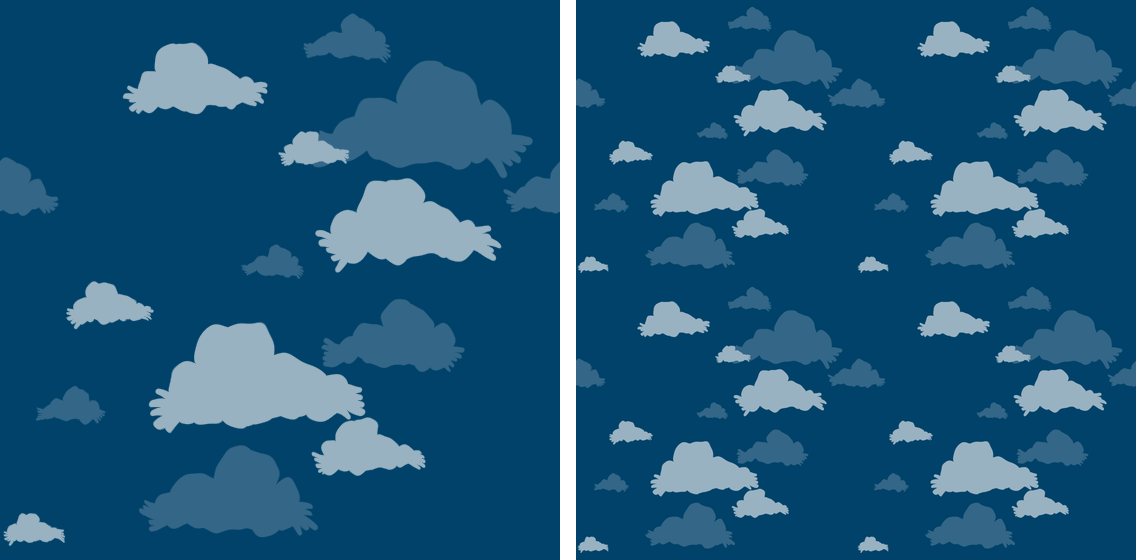
Left, the tile; right, the same tile 2 across and 2 down.
Write a Shadertoy shader that draws this pattern.

```glsl
// Flat ragged clouds in two tones drifting over a deep blue sky, tiling on all sides.

const vec3 SKY_COLOR  = vec3(0.00, 0.26, 0.41);
const vec3 FAR_COLOR  = vec3(0.20, 0.40, 0.53);
const vec3 NEAR_COLOR = vec3(0.60, 0.70, 0.76);

const int   CLOUDS_PER_LAYER = 7;
const float MIN_WIDTH   = 0.11;             // cloud widths, in canvas units
const float MAX_WIDTH   = 0.39;
const float WIDTH_CURVE = 1.65;             // above 1 favours small clouds
const float LOWEST  = 0.065;                // heights of the end rows
const float HIGHEST = 0.93;
const float SIDE_MARGIN = 0.015;
const float LAYOUT_JITTER = 0.03;
const float SEAM_SLOT = 9.0;                // the cloud that straddles the sides
const float EDGE_PIXELS = 1.25;

// Main puffs of a cloud one unit wide: centre xy, radii zw
const vec4 PUFFS[6] = vec4[6](
    vec4(-0.15,  0.08, 0.14, 0.16),         // hump, front half
    vec4(-0.05,  0.11, 0.14, 0.155),        // hump, rear half
    vec4( 0.14, -0.04, 0.17, 0.14),         // shoulder
    vec4( 0.31, -0.08, 0.10, 0.09),         // tail
    vec4(-0.33, -0.03, 0.09, 0.11),         // front
    vec4(-0.04, -0.09, 0.34, 0.12));        // body

const int   SCALLOPS = 6;                   // bumps along the base
const int   FINGERS  = 5;                   // ragged tips at each end
const float ROOT_RADIUS = 0.04;
const float TIP_RADIUS  = 0.015;

float hash(float n) {
    return fract(sin(n * 127.1) * 43758.5453);
}

float ellipse(vec2 p, vec2 radii) {
    p += 1e-4;
    float k = length(p / radii);
    return k * (k - 1.0) / length(p / (radii * radii));
}

// Round-ended wedge from a wide root to a narrow tip
float finger(vec2 p, vec2 root, vec2 tip, float tipRadius) {
    vec2 axis = tip - root;
    float t = clamp(dot(p - root, axis) / dot(axis, axis), 0.0, 1.0);
    return length(p - root - axis * t) - mix(ROOT_RADIUS, tipRadius, t);
}

// A spread of fingers growing from one root
float fan(vec2 p, vec2 root, float firstAngle, float spread, float reach, float seed) {
    float d = 1e3;
    for (int i = 0; i < FINGERS; i++) {
        float h = hash(seed + float(i) * 1.7);
        float angle = firstAngle + spread * (float(i) + 0.4 * h) / float(FINGERS - 1);
        vec2 tip = root + reach * (0.82 + 0.22 * h) * vec2(cos(angle), sin(angle));
        d = min(d, finger(p, root, tip, TIP_RADIUS * (0.8 + 0.5 * h)));
    }
    return d;
}

// Signed distance to a cloud one unit wide with its tail to the right
float cloud(vec2 p, float seed) {
    // Bend the outline so that no two clouds are alike
    p += 0.015 * sin(p.yx * vec2(17.0, 21.0) + seed * vec2(2.3, 3.1));
    p += 0.004 * sin(p.yx * vec2(47.0, 53.0) + seed * vec2(4.7, 1.9));

    float d = 1e3;
    for (int i = 0; i < 6; i++) {
        float scale = 0.92 + 0.16 * hash(seed + float(i) * 2.9);
        d = min(d, ellipse(p - PUFFS[i].xy, PUFFS[i].zw * scale));
    }

    // Scalloped base
    for (int i = 0; i < SCALLOPS; i++) {
        float h = hash(seed + 20.0 + float(i) * 3.3);
        float g = hash(seed + 50.0 + float(i) * 2.1);
        float along = float(i) / float(SCALLOPS - 1);
        vec2 centre = vec2(mix(-0.32, 0.29, along) + 0.06 * (g - 0.5),
                           -0.17 + 0.03 * g + 0.03 * along * along);
        d = min(d, ellipse(p - centre, vec2(0.045 + 0.055 * h, 0.05 + 0.035 * h)));
    }

    // Ragged ends
    d = min(d, fan(p, vec2(0.28, -0.10), -0.55, 0.80, 0.21, seed + 70.0));
    return min(d, fan(p, vec2(-0.30, -0.10), 2.95, 1.10, 0.19, seed + 90.0));
}

void mainImage(out vec4 fragColor, in vec2 fragCoord) {
    vec2 p = fragCoord / iResolution.xy;
    float edge = EDGE_PIXELS / min(iResolution.x, iResolution.y);
    float total = float(2 * CLOUDS_PER_LAYER);
    vec3 color = SKY_COLOR;

    for (int layer = 0; layer < 2; layer++) {
        bool isNear = layer == 1;
        for (int k = 0; k < CLOUDS_PER_LAYER; k++) {
            // Every layer holds each size once, in shuffled order
            int rank = (3 * k + (isNear ? 0 : 5)) % CLOUDS_PER_LAYER;
            float size = float(rank) / float(CLOUDS_PER_LAYER - 1);
            float width = mix(MIN_WIDTH, MAX_WIDTH, pow(size, WIDTH_CURVE));

            // Jittered lattice; the two layers interleave
            float slot = float(2 * k + 1 - layer);
            float inset = 0.5 * width + SIDE_MARGIN;
            vec2 jitter = vec2(hash(slot + 3.0), hash(slot + 31.0)) - 0.5;
            vec2 centre = vec2(mix(inset, 1.0 - inset, fract(slot * 5.0 / total)),
                               mix(LOWEST, HIGHEST, slot / (total - 1.0)));
            if (slot == SEAM_SLOT) centre.x = 0.0;
            else centre += LAYOUT_JITTER * jitter;

            vec2 q = p - centre;
            q = (q - floor(q + 0.5)) / width;       // wrap to the closest copy
            if (max(abs(q.x), abs(q.y)) > 0.7) continue;
            if (!isNear) q.x = -q.x;                // far clouds face the other way

            float d = cloud(q, slot + 1.0) * width;
            float cover = clamp(0.5 - d / edge, 0.0, 1.0);
            color = mix(color, isNear ? NEAR_COLOR : FAR_COLOR, cover);
        }
    }
    fragColor = vec4(color, 1.0);
}
```
